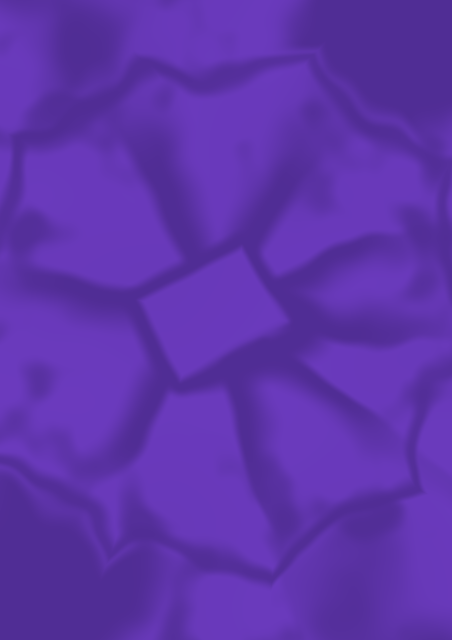
Write a WebGL 2 fragment shader that draws this texture.

```glsl
#version 300 es
precision highp float;
// Soft violet folds: a tilted central cell, radiating creases and a cusped outer rim.
uniform vec2 u_resolution;
out vec4 fragColor;

const float TAU = 6.2831853;
const int SPOKES = 8;
const vec3 SHADOW = vec3(0.315, 0.176, 0.583);
const vec3 LIGHT = vec3(0.418, 0.228, 0.742);

vec2 hashGradient(vec2 cell) {
    vec3 h = fract(vec3(cell.xyx) * vec3(0.1031, 0.1030, 0.0973));
    h += dot(h, h.yzx + 33.33);
    float angle = TAU * fract((h.x + h.y) * h.z);
    return vec2(cos(angle), sin(angle));
}

// Gradient noise, roughly -0.7 to 0.7
float gradientNoise(vec2 p) {
    vec2 i = floor(p), f = fract(p);
    vec2 u = f * f * f * (f * (f * 6.0 - 15.0) + 10.0);
    vec2 e = vec2(0.0, 1.0);
    float a = dot(hashGradient(i), f);
    float b = dot(hashGradient(i + e.yx), f - e.yx);
    float c = dot(hashGradient(i + e.xy), f - e.xy);
    float d = dot(hashGradient(i + e.yy), f - e.yy);
    return mix(mix(a, b, u.x), mix(c, d, u.x), u.y);
}

vec2 warp(vec2 p, float frequency, float amount) {
    vec2 s = p * frequency;
    return amount * vec2(gradientNoise(s + 3.7), gradientNoise(s + 21.3));
}

float boxDistance(vec2 p, vec2 halfSize) {
    vec2 d = abs(p) - halfSize;
    return length(max(d, 0.0)) + min(max(d.x, d.y), 0.0);
}

// Dark crease around x = 0 with its own softness on each side
float crease(float x, float width, float softLow, float softHigh) {
    return smoothstep(-width - softLow, -0.3 * width, x)
         * (1.0 - smoothstep(0.3 * width, width + softHigh, x));
}

// Edge of the central cell, swelling along its lower right side
float cellSeam(vec2 local, float dist) {
    float swell = smoothstep(0.01, 0.08, -local.y) * smoothstep(-0.12, 0.03, local.x);
    float width = mix(0.009, 0.032, swell);
    return crease(dist - width, width, 0.008, mix(0.014, 0.026, swell));
}

// Creases running outward, crowded and broader toward the top
float spokes(vec2 q) {
    float light = 1.0;
    for (int i = 0; i < SPOKES; i++) {
        float even = TAU * float(i) / float(SPOKES);
        float angle = even - 0.12 - 0.42 * sin(even);
        vec2 dir = vec2(cos(angle), sin(angle));
        float along = dot(q, dir);
        float across = dir.x * q.y - dir.y * q.x;
        float broad = max(smoothstep(0.5, 0.9, dir.y), 0.6 * smoothstep(0.8, 1.0, -dir.x));
        float width = 0.010 + broad * 0.13 * max(along - 0.06, 0.0);
        float side = mod(float(i), 2.0);
        float dark = crease(across, width, mix(0.012, 0.045, side), mix(0.045, 0.012, side));
        dark *= smoothstep(0.02, 0.09, along) * (1.0 - 0.75 * smoothstep(0.23, 0.38, along));
        light *= 1.0 - dark;
    }
    return 1.0 - light;
}

// Signed distance to the rim, with pointed tips facing outward
float rimDistance(vec2 q, float angle) {
    float tip = 1.0 - abs(sin(5.0 * angle + 0.4));
    return length(q) - 0.378 - 0.045 * tip * tip;
}

// Broad alternating dark regions outside the rim
float outerPatches(vec2 q, float angle) {
    float sectors = cos(6.0 * (angle - 1.05)) + 0.7 * cos(2.0 * (angle - 3.9));
    return smoothstep(-0.45, 0.75, sectors + 1.1 * gradientNoise(q * 6.0 + 8.0));
}

void main() {
    vec2 p = (gl_FragCoord.xy - 0.5 * u_resolution) / u_resolution.y;
    vec2 q = p - vec2(-0.022, 0.013);

    // Gentle bending at the centre, stronger toward the rim
    float reach = smoothstep(0.08, 0.38, length(q));
    q += warp(p, 6.0, mix(0.012, 0.050, reach));
    q += warp(p, 15.0, mix(0.004, 0.022, reach));
    float angle = atan(q.y, q.x);

    // Central cell
    float tilt = 0.51;
    vec2 local = mat2(cos(tilt), -sin(tilt), sin(tilt), cos(tilt)) * q;
    float cell = boxDistance(local, vec2(0.094, 0.067));
    float light = 1.0 - cellSeam(local, cell);

    // Radiating creases and cloudy shade between cell and rim
    float outsideCell = smoothstep(0.0, 0.015, cell);
    light *= 1.0 - outsideCell * spokes(q);
    float cloud = smoothstep(0.02, 0.50, gradientNoise(p * 8.0 + 5.0)
                + 0.4 * gradientNoise(p * 19.0));
    light *= 1.0 - 0.85 * cloud * smoothstep(0.18, 0.31, length(q));

    // Rim and the regions beyond it
    float rim = rimDistance(q, angle);
    float rimStrength = 0.85 + 0.3 * gradientNoise(p * 5.0 + 14.0);
    light *= 1.0 - rimStrength * crease(rim, 0.008, 0.024, 0.014);
    light *= 1.0 - smoothstep(0.0, 0.045, rim) * outerPatches(q, angle);

    // Faint tonal drift inside the lit areas
    light *= 0.94 + 0.12 * gradientNoise(p * 4.0 + 30.0);
    fragColor = vec4(mix(SHADOW, LIGHT, clamp(light, 0.0, 1.0)), 1.0);
}
```
